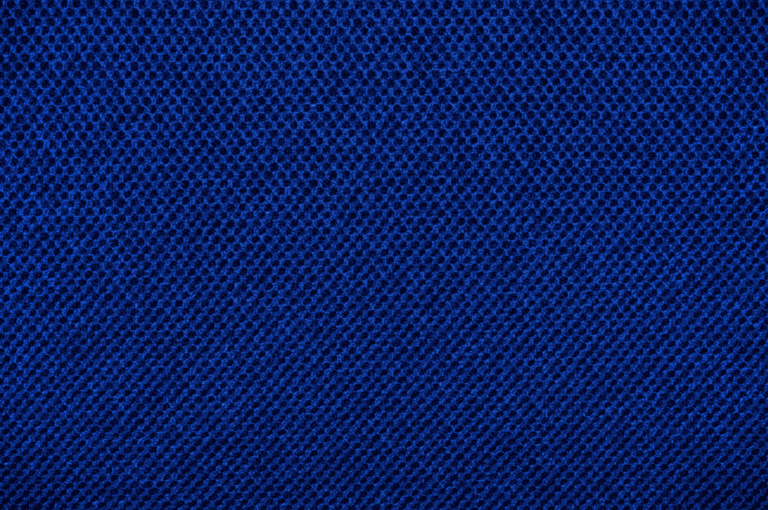
This texture is drawn by a Shadertoy shader. Its source:

```glsl
// Blue knitted sports mesh: staggered rows of small dark holes between short
// slanted stitches, gently warped, with fibre specks and soft lighting.
// Holes sit on a jittered half-drop lattice; one tone value drives a colour ramp.

const float COLUMNS = 60.0;          // holes across
const float ROWS = 66.0;             // staggered rows down
const float ROW_SQUEEZE = 0.14;      // rows grow tighter toward the bottom
const float ROW_TILT = 0.035;        // rise of the rows across the lower cloth
const vec2  HOLE_RADIUS = vec2(0.39, 0.62);  // in columns, rows
const float HOLE_JITTER = 0.10;
const float HOLE_DEPTH = 0.66;
const float STITCH_LIFT = 0.20;
const float WARP = 0.005;            // cloth distortion, in canvas heights
const float GRAIN_SCALE = 215.0;
const float GRAIN_AMOUNT = 0.50;
const float TAU = 6.2831853;

const vec3 DEEP   = vec3(0.01, 0.02, 0.15);
const vec3 SHADOW = vec3(0.02, 0.08, 0.31);
const vec3 BODY   = vec3(0.04, 0.15, 0.44);
const vec3 YARN   = vec3(0.03, 0.17, 0.54);
const vec3 SOFT   = vec3(0.10, 0.27, 0.63);
const vec3 VIVID  = vec3(0.05, 0.27, 0.75);
const vec3 GLINT  = vec3(0.20, 0.43, 0.92);

vec2 hash2(vec2 p) {
    vec3 h = fract(p.xyx * vec3(0.1031, 0.1030, 0.0973));
    h += dot(h, h.yzx + 33.33);
    return fract((h.xx + h.yz) * h.zy);
}

float cornerSlope(vec2 cell, vec2 offset) {
    float angle = TAU * hash2(cell).x;
    return dot(vec2(cos(angle), sin(angle)), offset);
}

// Gradient noise, roughly -0.7 to 0.7
float gradientNoise(vec2 p) {
    vec2 i = floor(p), f = p - i;
    vec2 u = f * f * f * (f * (f * 6.0 - 15.0) + 10.0);
    vec2 e = vec2(1.0, 0.0);
    return mix(mix(cornerSlope(i, f), cornerSlope(i + e, f - e), u.x),
               mix(cornerSlope(i + e.yx, f - e.yx), cornerSlope(i + 1.0, f - 1.0), u.x), u.y);
}

// Darkness of the nearest holes; q counts columns and rows
float holeMask(vec2 q, float lean, float softness) {
    float mask = 0.0;
    for (int j = -1; j <= 1; j++) {
        float row = floor(q.y) + float(j);
        float x = q.x + 0.5 * mod(row, 2.0);
        vec2 rnd = hash2(vec2(floor(x), row) + 17.0);
        vec2 d = vec2(fract(x) - 0.5, q.y - row - 0.5);
        d += (rnd - 0.5) * HOLE_JITTER;
        d.x -= lean * d.y;
        float r = length(d / HOLE_RADIUS) / mix(0.88, 1.1, rnd.y);
        float hole = 1.0 - smoothstep(0.80 - softness, 0.80 + softness, r);
        mask = max(mask, hole * mix(0.75, 1.0, rnd.x));
    }
    return mask;
}

// Short slanted stitches between the holes, each with its own brightness
float stitchLift(vec2 q) {
    vec2 s = vec2(2.0 * q.x - q.y + 0.5, q.x + 0.5 * q.y);
    vec2 bump = sin(0.5 * TAU * fract(s));
    float sheen = hash2(floor(s) + 5.0).y;
    return bump.x * bump.x * bump.y * mix(0.4, 1.6, sheen) - 0.32;
}

// Five-stop ramp from hole to lit yarn
vec3 toneRamp(float t, vec3 lit) {
    vec3 c = mix(DEEP, SHADOW, smoothstep(0.0, 0.28, t));
    c = mix(c, BODY, smoothstep(0.30, 0.48, t));
    c = mix(c, YARN, smoothstep(0.53, 0.65, t));
    c = mix(c, lit, smoothstep(0.64, 0.78, t));
    return mix(c, GLINT, smoothstep(0.92, 1.25, t));
}

void mainImage(out vec4 fragColor, in vec2 fragCoord) {
    vec2 uv = fragCoord / iResolution.xy;
    float aspect = iResolution.x / iResolution.y;
    vec2 p = vec2(uv.x * aspect, uv.y);

    // Lattice coordinates on the slightly rippled, tilted cloth
    vec2 ripple = vec2(gradientNoise(p * 3.5), gradientNoise(p * 3.5 + 40.0));
    vec2 s = uv + WARP * ripple / vec2(aspect, 1.0);
    s.y += ROW_SQUEEZE * s.y * (1.0 - s.y);
    s.y -= ROW_TILT * (s.x - 0.5) * (1.0 - smoothstep(0.3, 1.0, uv.y));
    vec2 q = s * vec2(COLUMNS, ROWS);

    // Round holes at the top lean over lower down
    float slant = 1.0 - smoothstep(0.15, 0.9, uv.y + 0.15 * ripple.x);
    float softness = 0.24 + 0.5 * COLUMNS / iResolution.x;
    float hole = holeMask(q, 0.25 * slant, softness);

    // Fine fibre specks over a weaker, coarser mottle
    float grain = gradientNoise(p * GRAIN_SCALE);
    grain += 0.45 * gradientNoise(p * GRAIN_SCALE * 0.53 + 90.0);

    // Broad light: bright upper part, dim lower edge and corners
    vec2 c = uv - 0.5;
    float edge = smoothstep(0.2, 0.52, abs(c.x));
    float light = 0.08 * c.y - 0.05 * smoothstep(0.25, 0.0, uv.y);
    light -= 0.15 * smoothstep(0.54, 0.74, length(c));
    light += 0.04 * gradientNoise(p * 2.2 + 7.0);

    float tone = 0.67 + light - HOLE_DEPTH * mix(1.0, 0.88, slant) * hole;
    tone += STITCH_LIFT * stitchLift(q) + GRAIN_AMOUNT * grain;

    float vividness = clamp(0.1 + 0.75 * edge + 0.6 * grain, 0.0, 1.0);
    fragColor = vec4(toneRamp(tone, mix(SOFT, VIVID, vividness)), 1.0);
}
```
